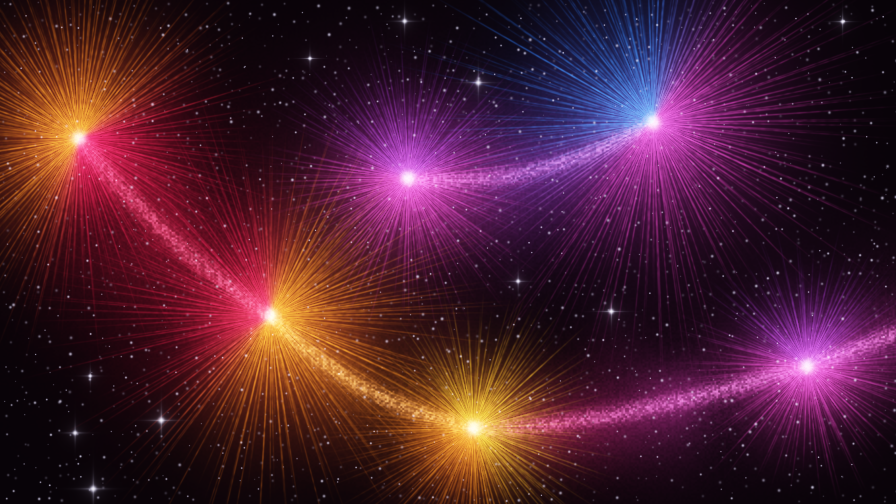
Give the GLSL for this background, as a WebGL 2 fragment shader.

```glsl
#version 300 es
precision highp float;
// Six radiant spark bursts joined by glowing trails over a dark star field.
uniform vec2 u_resolution;
out vec4 outColor;

const float TAU = 6.2831853;
const vec3 SPACE = vec3(0.022, 0.008, 0.022);
const vec3 ORANGE = vec3(0.98, 0.43, 0.06);
const vec3 GOLD = vec3(0.90, 0.60, 0.08);
const vec3 CRIMSON = vec3(0.86, 0.07, 0.19);
const vec3 MAGENTA = vec3(0.82, 0.17, 0.62);
const vec3 VIOLET = vec3(0.52, 0.16, 0.72);
const vec3 BLUE = vec3(0.10, 0.38, 0.92);
const vec3 STAR = vec3(0.86, 0.84, 1.0);
const float RAY_GAIN = 0.62;
const float RAY_WIDTH = 0.0017;
const float HALO_GAIN = 0.30;
const float EXPOSURE = 1.35;

// Lengths are in canvas heights.
struct Burst { vec2 pos; float radius; vec3 color; vec3 tint; vec2 tintDir; };
struct Trail { vec2 a; vec2 b; vec2 c; vec3 from; vec3 to; float spread; float gain; };

const Burst BURSTS[6] = Burst[6](
  Burst(vec2(0.157, 0.725), 0.40, ORANGE, CRIMSON, vec2(0.80, -0.60)),
  Burst(vec2(0.810, 0.646), 0.29, MAGENTA, VIOLET, vec2(0.0, 1.0)),
  Burst(vec2(1.296, 0.757), 0.50, MAGENTA * 0.9, BLUE, vec2(-0.75, 0.66)),
  Burst(vec2(0.537, 0.373), 0.44, ORANGE, CRIMSON, vec2(-0.90, 0.43)),
  Burst(vec2(0.940, 0.150), 0.27, GOLD, ORANGE, vec2(-0.80, -0.60)),
  Burst(vec2(1.602, 0.273), 0.25, MAGENTA, VIOLET, vec2(0.0, 1.0)));

const Trail TRAILS[4] = Trail[4](
  Trail(vec2(0.157, 0.725), vec2(0.330, 0.510), vec2(0.537, 0.373), CRIMSON, CRIMSON, 0.105, 0.62),
  Trail(vec2(0.537, 0.373), vec2(0.688, 0.210), vec2(0.940, 0.150), ORANGE, ORANGE, 0.050, 0.50),
  Trail(vec2(0.940, 0.150), vec2(1.280, 0.150), vec2(1.800, 0.345), CRIMSON, MAGENTA, 0.065, 0.62),
  Trail(vec2(0.810, 0.646), vec2(1.053, 0.618), vec2(1.296, 0.757), MAGENTA, VIOLET, 0.095, 0.58));

// Flare stars: position and size.
const vec3 FLARES[10] = vec3[10](
  vec3(0.803, 0.958, 0.9), vec3(0.949, 0.836, 1.1), vec3(0.615, 0.884, 0.7),
  vec3(1.672, 0.957, 0.8), vec3(1.213, 0.382, 1.0), vec3(1.028, 0.442, 0.8),
  vec3(0.320, 0.166, 1.2), vec3(0.149, 0.141, 0.9), vec3(0.179, 0.254, 0.7),
  vec3(0.185, 0.030, 1.2));

float hash(vec2 p) { return fract(sin(dot(p, vec2(127.1, 311.7))) * 43758.5453); }

float noise(vec2 p) {
  vec2 i = floor(p), f = fract(p);
  f = f * f * (3.0 - 2.0 * f);
  return mix(mix(hash(i), hash(i + vec2(1, 0)), f.x),
             mix(hash(i + vec2(0, 1)), hash(i + vec2(1, 1)), f.x), f.y);
}

// Thin rays in angular cells, each with its own angle, reach and breaks.
float rays(vec2 d, float radius, float seed, float px) {
  float r = length(d), sum = 0.0;
  float width = max(RAY_WIDTH, 0.55 * px);
  for (int k = 0; k < 3; k++) {
    float count = 64.0 + 37.0 * float(k);
    float turn = (atan(d.y, d.x) / TAU + 0.5) * count;
    vec2 key = vec2(mod(floor(turn), count), seed + 7.0 * float(k));
    float reach = radius * (0.35 + 0.85 * hash(key));
    float offset = fract(turn) - 0.3 - 0.4 * hash(key + 3.3);
    float across = offset * TAU / count * r / width;
    float fade = max(1.0 - r / reach, 0.0);
    float breaks = 0.45 + 0.9 * noise(vec2(key.x * 5.0 + key.y, r * 110.0));
    sum += exp(-across * across) * fade * sqrt(fade) * breaks;
  }
  return sum;
}

vec3 drawBurst(Burst b, vec2 p, float seed, float px) {
  vec2 d = p - b.pos;
  float r = length(d);
  float side = smoothstep(-0.1, 0.75, dot(d / max(r, 1e-4), b.tintDir));
  vec3 hue = mix(b.color, b.tint, side);
  float halo = HALO_GAIN * exp(-5.0 * r * r / (b.radius * b.radius));
  float core = 0.7 * exp(-r / 0.032);
  vec3 light = hue * (RAY_GAIN * rays(d, b.radius, seed, px) + halo + core);
  return light + vec3(1.0, 0.9, 0.85) * 1.6 * exp(-r * r / 0.00013);
}

// Closest distance to a quadratic curve, with its parameter.
vec2 curveDistance(vec2 p, Trail tr) {
  vec2 best = vec2(9.0, 0.0), start = tr.a;
  for (int i = 1; i <= 14; i++) {
    float t = float(i) / 14.0;
    vec2 end = mix(mix(tr.a, tr.b, t), mix(tr.b, tr.c, t), t);
    vec2 e = end - start;
    float h = clamp(dot(p - start, e) / dot(e, e), 0.0, 1.0);
    float d = length(p - start - e * h);
    if (d < best.x) best = vec2(d, t + (h - 1.0) / 14.0);
    start = end;
  }
  return best;
}

vec3 drawTrail(Trail tr, vec2 p, float grain) {
  vec2 c = curveDistance(p, tr);
  vec3 hue = mix(tr.from, tr.to, smoothstep(0.0, 0.6, c.y));
  float cloud = 0.55 + 0.6 * noise(p * 9.0) + 0.35 * (grain - 0.5);
  float haze = tr.gain * exp(-c.x / tr.spread) * cloud;
  float dust = exp(-c.x * c.x / 0.00022) * (0.25 + 1.1 * grain * grain);
  return hue * (haze + 0.6 * dust) + mix(hue, vec3(1.0, 0.8, 0.9), 0.5) * 0.5 * dust;
}

float starField(vec2 p, float cells, float px) {
  vec2 id = floor(p * cells), key = id + cells;
  vec2 center = (id + 0.2 + 0.6 * vec2(hash(key), hash(key + 5.7))) / cells;
  float size = max(0.0012 + 0.0015 * hash(key + 9.1), 0.55 * px);
  float level = step(0.62, hash(key + 2.9)) * (0.15 + 0.85 * pow(hash(key + 4.4), 3.0));
  return level * exp(-dot(p - center, p - center) / (size * size));
}

float flare(vec2 d, float size) {
  vec2 q = abs(d) / (0.010 * size);
  float cross4 = exp(-q.x * 0.9 - q.y * 7.0) + exp(-q.y * 0.9 - q.x * 7.0);
  return 1.2 * exp(-dot(q, q) * 6.0) + 0.7 * cross4 + 0.15 * exp(-length(q));
}

void main() {
  float px = 1.0 / u_resolution.y;
  vec2 p = gl_FragCoord.xy * px;
  float grain = noise(p * 260.0);
  vec3 color = SPACE;
  for (int i = 0; i < 4; i++) color += drawTrail(TRAILS[i], p, grain);
  for (int i = 0; i < 6; i++) color += drawBurst(BURSTS[i], p, 11.0 * float(i), px);
  for (int i = 0; i < 3; i++) color += STAR * starField(p, 17.0 + 15.0 * float(i), px);
  for (int i = 0; i < 10; i++) color += STAR * flare(p - FLARES[i].xy, FLARES[i].z);
  outColor = vec4(1.0 - exp(-EXPOSURE * color), 1.0);
}
```
